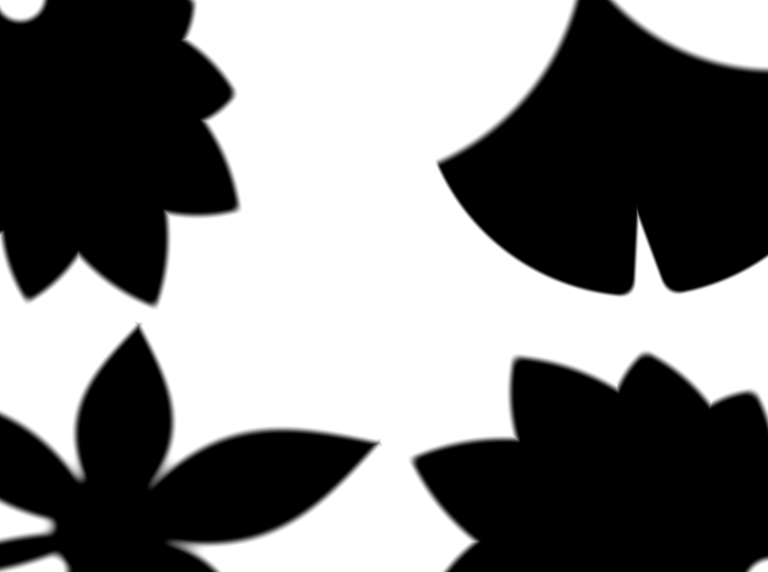
A Shadertoy shader for this pattern:

```glsl
// Black leaf silhouettes on white: two lobed leaves, a ginkgo fan and a palmate leaf.
// Each is a signed distance shape built from arcs, bulged edges and repeated
// lobes; its distance is turned into a softly blurred edge.

// Maximum with a rounded corner of size k
float smoothMax(float a, float b, float k) {
    float h = max(k - abs(a - b), 0.0) / k;
    return max(a, b) + h * h * k * 0.25;
}

float smoothMin(float a, float b, float k) {
    return -smoothMax(-a, -b, k);
}

vec2 rotate(vec2 p, float degrees) {
    float a = radians(degrees);
    return vec2(p.x * cos(a) - p.y * sin(a), p.x * sin(a) + p.y * cos(a));
}

vec2 polar(float radius, float degrees) {
    return radius * vec2(cos(radians(degrees)), sin(radians(degrees)));
}

// Distance to the right of the edge a-b, which bows outward
float bulgedEdge(vec2 p, vec2 a, vec2 b) {
    float len = distance(a, b);
    vec2 along = (b - a) / len;
    float s = clamp(dot(p - a, along) / len, 0.0, 1.0);
    return dot(p - a, vec2(along.y, -along.x)) - 0.24 * len * s * (1.0 - s);
}

// Lobe sizes swing around the leaf, longest at lobe 0
float lobeSwing(float k) { return cos(1.25 * k); }

float notchAngle(float k) { return 36.0 * k + 14.5 + 5.5 * lobeSwing(k); }

vec2 notchPoint(float k) { return polar(0.243 + 0.01 * lobeSwing(k), notchAngle(k)); }

// Leaf with ten skewed lobes, the main one along +x
float lobedLeaf(vec2 p) {
    float angle = degrees(atan(p.y, p.x));
    float k = ceil((angle - 20.0) / 36.0);
    if (angle > notchAngle(k)) k += 1.0;
    vec2 tip = polar(0.329 + 0.047 * lobeSwing(k), 36.0 * k);
    float d = smoothMax(bulgedEdge(p, notchPoint(k - 1.0), tip),
                        bulgedEdge(p, tip, notchPoint(k)), 0.014);
    // Rounded hollow at the base
    return max(d, 0.044 - length(p + vec2(0.217, 0.0)));
}

// Pointed blade from the origin along +x
float blade(vec2 p, float len, float halfWidth) {
    float s = clamp(p.x / len, 0.0, 1.0);
    float side = 0.9 * (abs(p.y) - halfWidth * sin(3.14159 * s));
    return max(side, abs(p.x - 0.5 * len) - 0.5 * len);
}

// Five blades around a hub, with a thin stalk
float palmateLeaf(vec2 p) {
    float d = length(p) - 0.096;
    for (float k = -2.0; k <= 2.0; k++) {
        float len = 0.42 + 0.073 * cos(2.5 * k);
        float halfWidth = 0.09 - 0.006 * k * k;
        d = smoothMin(d, blade(rotate(p, -18.0 - 64.0 * k), len, halfWidth), 0.02);
    }
    return smoothMin(d, blade(rotate(p, -193.0), 0.39, 0.024), 0.02);
}

// Coverage of a shape with a blurred rim
float cover(float d, float blur) {
    return 1.0 - smoothstep(-blur, blur, d);
}

// Fan with a crisp rim, a slit and two soft hollow sides
float ginkgo(vec2 p) {
    vec2 q = p - vec2(1.115, 0.626);
    float slit = abs(q.x + 0.16 * q.y) + 0.21 * q.y;
    float rim = length(p - vec2(1.119, 0.869)) - 0.387;
    float sides = max(0.434 - length(p - vec2(0.589, 1.112)),
                      0.390 - length(p - vec2(1.353, 1.267)));
    return cover(smoothMax(rim, -slit, 0.03), 0.0045) * cover(sides, 0.009);
}

void mainImage(out vec4 fragColor, in vec2 fragCoord) {
    vec2 p = fragCoord / iResolution.y;

    // Upper leaf is mirrored, lower leaf is larger
    vec2 upper = rotate(p - vec2(0.122, 0.808), 66.5) * vec2(1.0, -1.0);
    vec2 lower = rotate(p - vec2(1.119, 0.056), -160.5) / 1.13;

    float ink = cover(lobedLeaf(upper), 0.008);
    ink = max(ink, cover(lobedLeaf(lower) * 1.13, 0.008));
    ink = max(ink, cover(palmateLeaf(p - vec2(0.192, 0.073)), 0.008));
    ink = max(ink, ginkgo(p));

    fragColor = vec4(vec3(1.0 - ink), 1.0);
}
```
